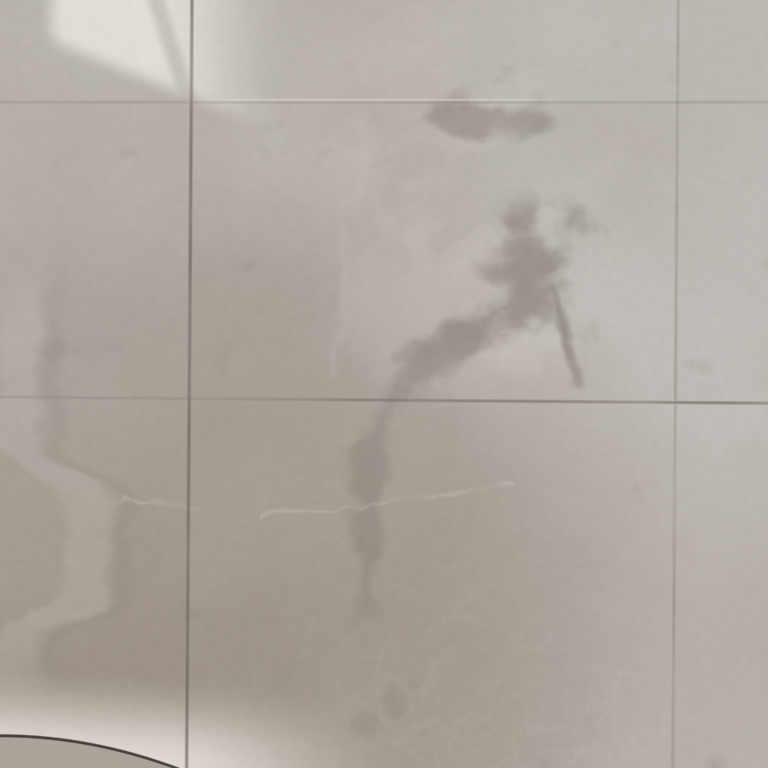
Give the GLSL for this texture, as a WebGL 1 fragment shader.

```glsl
precision highp float;
uniform vec2 u_resolution;

const vec3 WARM_STONE = vec3(0.60, 0.56, 0.515);
const vec3 PALE_STONE = vec3(0.75, 0.728, 0.71);
const vec3 LIGHT_VEIN = vec3(0.79, 0.765, 0.74);
const vec3 STAIN = vec3(0.50, 0.475, 0.445);
const vec3 GROUT = vec3(0.47, 0.44, 0.41);
const vec3 SUNLIGHT = vec3(0.90, 0.88, 0.855);
const vec3 RUG = vec3(0.67, 0.64, 0.605);
const vec3 RUG_RIM = vec3(0.18, 0.16, 0.15);

float hash(vec2 p) {
  vec3 q = fract(vec3(p.xyx) * 0.1031);
  q += dot(q, q.yzx + 33.33);
  return fract((q.x + q.y) * q.z);
}

float noise(vec2 p) {
  vec2 i = floor(p), f = fract(p);
  f = f * f * (3.0 - 2.0 * f);
  return mix(mix(hash(i), hash(i + vec2(1, 0)), f.x),
             mix(hash(i + vec2(0, 1)), hash(i + vec2(1, 1)), f.x), f.y);
}

float fbm(vec2 p) {
  float sum = 0.0, amp = 0.5;
  for (int i = 0; i < 5; i++) {
    sum += amp * noise(p);
    p = mat2(1.6, 1.2, -1.2, 1.6) * p + 7.3;
    amp *= 0.5;
  }
  return sum;
}

float band(float lo, float hi, float soft, float x) {
  return smoothstep(lo - soft, lo + soft, x) * (1.0 - smoothstep(hi - soft, hi + soft, x));
}

float stroke(float d, float halfWidth, float soft) {
  return 1.0 - smoothstep(halfWidth, halfWidth + soft, abs(d));
}

float segment(vec2 p, vec2 a, vec2 b) {
  vec2 ab = b - a;
  return length(p - a - ab * clamp(dot(p - a, ab) / dot(ab, ab), 0.0, 1.0));
}

float blob(vec2 p, vec2 center, vec2 radius) {
  return 1.0 - smoothstep(0.3, 1.2, length((p - center) / radius));
}

// Joints lean slightly with the viewing angle
float jointX(float i, float y) { return 0.243 + 0.633 * i + 0.007 * y; }
float jointY(float i, float x) { return 0.867 - i * (0.384 + 0.008 * x); }

vec3 stone(vec2 p, vec2 tile) {
  vec2 seed = tile * 5.7;
  float cloud = fbm(p * 4.0 + seed);
  float tone = 0.14 + 0.66 * smoothstep(0.1, 0.95, p.y) + 0.6 * smoothstep(0.5, 0.95, p.x);
  tone = min(tone, 0.97) + 0.5 * (cloud - 0.48);
  vec3 color = mix(WARM_STONE, PALE_STONE, tone);

  // Pale mineral patches and hair cracks
  float warped = fbm(p * vec2(6.0, 9.0) + 2.5 * cloud + seed);
  float area = blob(p, vec2(0.6, 0.78), vec2(0.25, 0.36));
  color = mix(color, LIGHT_VEIN, 0.4 * area * smoothstep(0.42, 0.62, warped));
  float crack = stroke(warped - 0.5, 0.0, 0.022) * smoothstep(0.4, 0.65, cloud);
  return mix(color, LIGHT_VEIN, 0.2 * crack * smoothstep(0.2, 0.7, p.x));
}

vec3 addStains(vec3 color, vec2 p) {
  vec2 w = p + 0.05 * (vec2(fbm(p * 14.0), fbm(p * 14.0 + 31.0)) - 0.48);
  float rough = fbm(p * vec2(17.0, 20.0) + 4.0) - 0.48;

  // Light pocket beside the broken diagonal stain, which widens upward
  color = mix(color, LIGHT_VEIN, 0.4 * blob(w, vec2(0.69, 0.545), vec2(0.07, 0.05)));
  float path = 0.485 + 0.205 * smoothstep(0.4, 0.68, w.y);
  float high = band(0.52, 0.75, 0.06, w.y);
  float profile = 1.0 - abs(w.x - path) / mix(0.036, 0.08, high);
  float stain = smoothstep(0.1, 0.95, profile + 1.9 * rough);
  stain *= band(0.2, 0.74, 0.04, w.y) * mix(0.5, 0.8, high);
  float branch = stroke(segment(w, vec2(0.72, 0.63), vec2(0.757, 0.5)), 0.001, 0.014);
  stain = max(stain, (0.6 + rough) * branch);
  float topSpot = blob(w, vec2(0.64, 0.845), vec2(0.1, 0.035));
  stain = max(stain, 0.65 * smoothstep(0.3, 1.1, topSpot + 1.8 * rough));
  stain = max(stain, 0.35 * blob(w, vec2(0.52, 0.09), vec2(0.024)));
  stain = max(stain, 0.3 * blob(w, vec2(0.48, 0.065), vec2(0.022)));
  color = mix(color, STAIN, 0.72 * stain);

  // Pale column at the left with a shaded edge
  float edge = w.x - 0.06 - 0.085 * band(0.2, 0.39, 0.035, w.y);
  float extent = band(0.12, 0.62, 0.07, w.y);
  color = mix(color, LIGHT_VEIN, 0.26 * extent * band(-0.065, 0.0, 0.014, edge));
  color = mix(color, STAIN, 0.16 * extent * band(0.0, 0.025, 0.016, edge));

  // Long fine veins, worn away in places
  float vein = segment(w, vec2(0.35, 0.325), vec2(0.67, 0.37));
  vein = min(vein, segment(w, vec2(0.15, 0.36), vec2(0.25, 0.345)));
  float upright = stroke(segment(w, vec2(0.475, 0.86), vec2(0.43, 0.5)), 0.0, 0.009);
  float worn = smoothstep(0.2, 0.7, noise(p * 24.0));
  float fine = max(0.34 * stroke(vein, 0.0, 0.005), 0.18 * upright);
  return mix(color, LIGHT_VEIN, fine * mix(0.4, 1.0, worn));
}

vec3 addJoints(vec3 color, vec2 p) {
  for (int n = 0; n < 2; n++) {
    float i = float(n);
    float fade = mix(0.22, mix(0.25, 0.68, smoothstep(0.28, 0.55, p.x)), i);
    float wear = 0.65 + 0.55 * noise(p * 18.0 + i * 9.0);
    float upright = stroke(p.x - jointX(i, p.y), 0.0006, 0.003) * mix(0.78, 0.28, i);
    float level = stroke(p.y - jointY(i, p.x), 0.0004, 0.003) * fade;
    color = mix(color, GROUT, min(1.0, max(upright, level) * wear));
  }
  float lip = stroke(p.y - jointY(0.0, p.x) - 0.003, 0.0004, 0.002);
  return mix(color, SUNLIGHT, 0.4 * lip * band(0.28, 0.71, 0.04, p.x));
}

vec3 addLight(vec3 color, vec2 p) {
  float slant = p.y - 0.971 + 0.4 * p.x;
  float sun = smoothstep(-0.014, 0.02, slant) * smoothstep(0.05, 0.085, p.x);
  sun *= 1.0 - smoothstep(0.2, 0.38, p.x);
  float shade = stroke(segment(p, vec2(0.2, 1.01), vec2(0.245, 0.87)), 0.002, 0.016);
  float glow = 1.0 - smoothstep(0.02, 0.14, p.y + 0.08 * p.x);
  glow *= 1.0 - smoothstep(0.2, 0.55, p.x);
  return mix(color, SUNLIGHT, max(0.9 * sun * (1.0 - 0.65 * shade), 0.9 * glow));
}

void main() {
  vec2 p = gl_FragCoord.xy / u_resolution;
  vec2 tile = vec2(step(jointX(0.0, p.y), p.x) + step(jointX(1.0, p.y), p.x),
                   step(jointY(0.0, p.x), p.y) + step(jointY(1.0, p.x), p.y));
  // Tiles share most of the stone figure across their joints
  vec3 color = mix(stone(p, vec2(1.0)), stone(p, tile), 0.4);
  color = addJoints(addLight(addStains(color, p), p), p);

  // Curved rug corner
  float rug = 0.042 - 0.8 * p.x * p.x - p.y;
  color = mix(color, RUG, smoothstep(-0.001, 0.002, rug));
  color = mix(color, RUG_RIM, 0.85 * stroke(rug, 0.0006, 0.0025));

  color += 0.012 * (noise(p * 130.0) - 0.5);
  gl_FragColor = vec4(color, 1.0);
}
```
